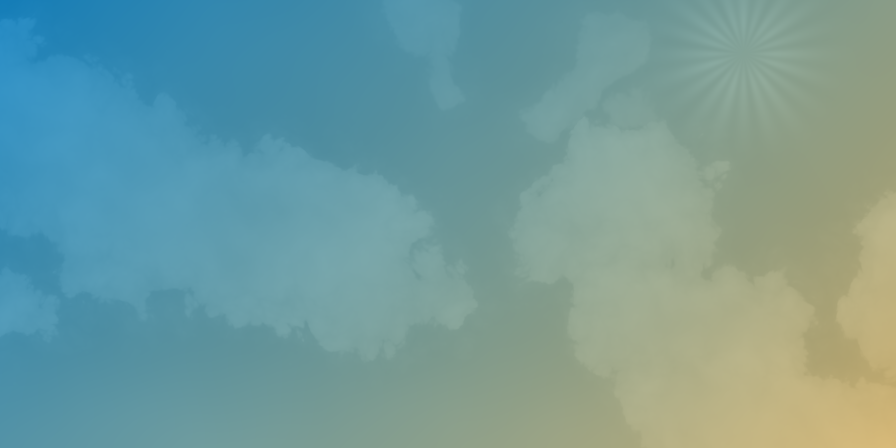
Reproduce this background procedurally as a Shadertoy shader.

```glsl
vec2 hash2(vec2 cell) {
    vec2 q = vec2(dot(cell, vec2(127.1, 311.7)), dot(cell, vec2(269.5, 183.3)));
    return fract(sin(q) * 43758.5);
}

// Cellular noise: distance to the nearest scattered point
float cellular(vec2 p) {
    vec2 cell = floor(p), local = fract(p);
    float nearest = 2.0;
    for (int y = -1; y <= 1; y++)
    for (int x = -1; x <= 1; x++) {
        vec2 offset = vec2(x, y);
        vec2 delta = offset + hash2(cell + offset) - local;
        nearest = min(nearest, dot(delta, delta));
    }
    return sqrt(nearest);
}

// Layered cellular noise, roughly centred on zero
float billow(vec2 p, float frequency) {
    float sum = 0.0, weight = 0.5;
    for (int i = 0; i < 4; i++) {
        sum += weight * (cellular(p * frequency) - 0.5);
        p = mat2(0.8, 0.6, -0.6, 0.8) * p + 3.7;
        frequency *= 2.1;
        weight *= 0.55;
    }
    return sum;
}

// Layered sines for broad, smooth variation
float drift(vec2 p, float frequency) {
    float sum = 0.0, weight = 0.5;
    for (int i = 0; i < 4; i++) {
        sum += weight * sin(p.x * frequency + 1.7 * sin(p.y * frequency * 0.8 + float(i)));
        p = mat2(0.8, 0.6, -0.6, 0.8) * p + 1.3;
        frequency *= 1.8;
        weight *= 0.6;
    }
    return sum;
}

float capsule(vec2 p, vec2 a, vec2 b, float radius) {
    vec2 axis = b - a;
    float along = clamp(dot(p - a, axis) / dot(axis, axis), 0.0, 1.0);
    return length(p - a - axis * along) - radius;
}

float smoothUnion(float a, float b, float blend) {
    float h = max(blend - abs(a - b), 0.0) / blend;
    return min(a, b) - h * h * blend * 0.25;
}

float leftBank(vec2 p) {
    float d = capsule(p, vec2(-0.05, 0.77), vec2(0.29, 0.58), 0.19);
    d = smoothUnion(d, capsule(p, vec2(0.47, 0.50), vec2(0.74, 0.46), 0.19), 0.06);
    d = smoothUnion(d, capsule(p, vec2(0.78, 0.38), vec2(0.82, 0.30), 0.09), 0.06);
    d = smoothUnion(d, capsule(p, vec2(0.95, 0.35), vec2(1.01, 0.33), 0.05), 0.04);
    d = min(d, capsule(p, vec2(0.00, 0.31), vec2(0.05, 0.31), 0.07));
    return smoothUnion(d, capsule(p, vec2(0.18, 0.38), vec2(0.29, 0.37), 0.06), 0.04);
}

float rightBank(vec2 p) {
    float d = capsule(p, vec2(1.36, 0.58), vec2(1.46, 0.57), 0.14);
    d = smoothUnion(d, capsule(p, vec2(1.22, 0.46), vec2(1.51, 0.47), 0.07), 0.05);
    d = smoothUnion(d, capsule(p, vec2(1.41, 0.30), vec2(1.67, 0.26), 0.13), 0.05);
    d = smoothUnion(d, capsule(p, vec2(1.56, 0.09), vec2(1.98, -0.04), 0.16), 0.05);
    return min(d, capsule(p, vec2(2.02, 0.44), vec2(2.02, 0.30), 0.13));
}

float upperWisps(vec2 p) {
    float d = capsule(p, vec2(1.34, 0.88), vec2(1.37, 0.91), 0.07);
    d = smoothUnion(d, capsule(p, vec2(1.34, 0.84), vec2(1.21, 0.73), 0.04), 0.05);
    d = min(d, capsule(p, vec2(1.40, 0.75), vec2(1.43, 0.76), 0.035));
    d = min(d, capsule(p, vec2(0.91, 1.01), vec2(0.95, 0.95), 0.065));
    return smoothUnion(d, capsule(p, vec2(0.95, 0.92), vec2(1.01, 0.80), 0.02), 0.04);
}

// Crisp ragged rim over a soft body
float cloudCover(float d) {
    return 0.45 * smoothstep(0.008, -0.010, d) + 0.55 * smoothstep(0.07, -0.09, d);
}

vec3 skyGradient(float t) {
    vec3 blue = vec3(0.11, 0.52, 0.75);
    vec3 sage = vec3(0.445, 0.61, 0.61);
    vec3 sand = vec3(0.79, 0.675, 0.42);
    return t < 0.5 ? mix(blue, sage, t * 2.0) : mix(sage, sand, t * 2.0 - 1.0);
}

// Round glow with fine rays of uneven length
float sunburst(vec2 p, float radius) {
    float r = length(p), angle = atan(p.y, p.x);
    float rays = 0.5 + 0.35 * cos(angle * 20.0) + 0.15 * cos(angle * 7.0 + 1.0);
    float core = exp(-pow(r / (radius * 0.42), 2.0));
    float reach = smoothstep(radius, radius * 0.2, r) * smoothstep(0.0, radius * 0.3, r);
    return 0.6 * core + 0.75 * rays * reach;
}

void mainImage(out vec4 fragColor, in vec2 fragCoord) {
    vec2 p = fragCoord / iResolution.y;
    p.x *= 2.0 * iResolution.y / iResolution.x;

    // Diagonal colour wash
    vec3 color = skyGradient((p.x + 1.0 - p.y) / 3.0);

    // Cloud banks with billowing edges
    vec2 warped = p + 0.018 * vec2(drift(p, 13.0), drift(p.yx + 4.0, 15.0));
    float ragged = 0.13 * billow(warped, 9.0);
    float d = min(leftBank(warped), rightBank(warped));
    float cover = cloudCover(d + ragged);
    float wisps = 0.7 * cloudCover(upperWisps(warped) + ragged * 0.6);
    float cloud = max(cover, wisps);

    // Haze along the ground and faint variation within the clouds
    float haze = 0.35 * smoothstep(0.28, 0.0, p.y) + 0.12 * drift(p, 5.0);
    float detail = 0.20 * cloud * drift(warped, 11.0) - 0.25 * cloud * ragged / 0.13;
    float light = cloud + haze * (1.0 - 0.6 * cloud) + detail;
    color += vec3(0.070, 0.062, 0.058) * (light - 0.40);

    // Sun in the upper right
    color += vec3(0.055, 0.058, 0.060) * sunburst(p - vec2(1.66, 0.88), 0.27);

    fragColor = vec4(clamp(color, 0.0, 1.0), 1.0);
}
```
